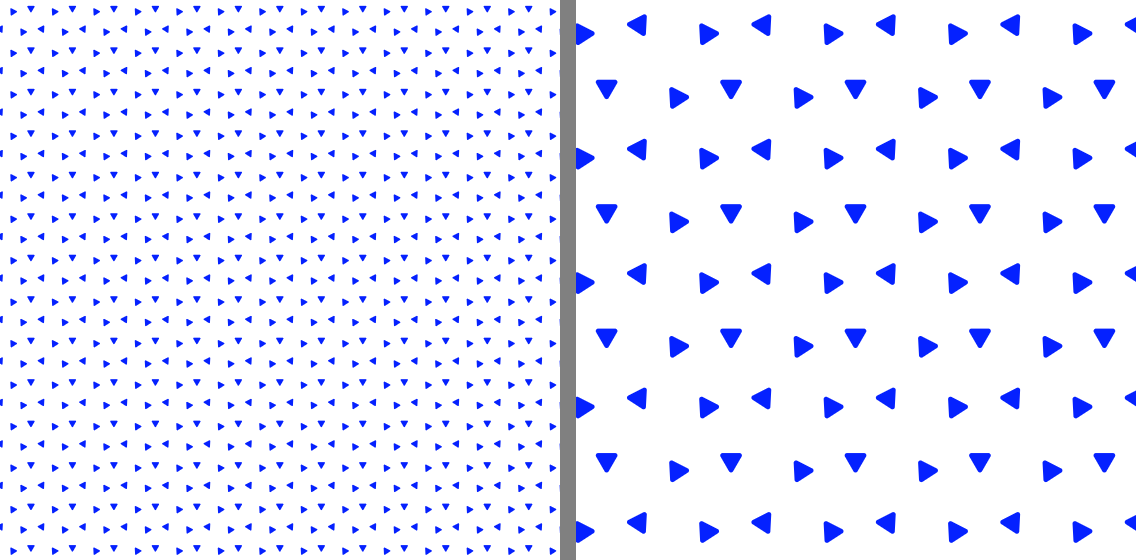
Left: the whole. Right: its middle third, enlarged.
Reproduce this pattern procedurally as a Shadertoy shader.

```glsl
// Repeating grid of small rounded blue triangles on white, four to a cell.

const float REPEATS = 13.5;         // cells across the canvas height
const float HALF_SIDE = 0.0677;     // half side of the sharp core, in cells
const float CORNER_RADIUS = 0.0193; // corner rounding, in cells
const vec3 PAPER = vec3(1.0);
const vec3 INK = vec3(0.02, 0.13, 1.0);

// Centre (xy, in cells from the top left) and tip angle (z, in degrees)
const vec3 MARKS[4] = vec3[4](
    vec3(0.311, -0.285, 3.0),
    vec3(0.746, -0.199, -90.0),
    vec3(0.552, -0.773, 3.0),
    vec3(1.007, -0.700, 177.0)
);

// Turn p so that the given direction becomes +y
vec2 alignTip(vec2 p, float angle) {
    vec2 tip = vec2(cos(angle), sin(angle));
    return vec2(dot(p, vec2(tip.y, -tip.x)), dot(p, tip));
}

// Signed distance to a rounded equilateral triangle with its tip along +y
float roundedTriangle(vec2 p, float halfSide, float radius) {
    float k = sqrt(3.0);
    p.x = abs(p.x) - halfSide;
    p.y += halfSide / k;
    if (p.x + k * p.y > 0.0) {
        p = vec2(p.x - k * p.y, -k * p.x - p.y) * 0.5;
    }
    p.x -= clamp(p.x, -2.0 * halfSide, 0.0);
    return -length(p) * sign(p.y) - radius;
}

// Distance to the nearest mark, wrapped over cell borders
float markDistance(vec2 p) {
    float nearest = 1.0;
    for (int i = 0; i < 4; i++) {
        vec2 offset = p - MARKS[i].xy;
        offset -= floor(offset + 0.5);
        vec2 local = alignTip(offset, radians(MARKS[i].z));
        nearest = min(nearest, roundedTriangle(local, HALF_SIDE, CORNER_RADIUS));
    }
    return nearest;
}

void mainImage(out vec4 fragColor, in vec2 fragCoord) {
    // Cell coordinates, anchored at the top left
    float pixel = REPEATS / iResolution.y;
    vec2 p = (fragCoord - vec2(0.0, iResolution.y)) * pixel;

    // Edge coverage over one pixel
    float coverage = clamp(0.5 - markDistance(p) / pixel, 0.0, 1.0);
    fragColor = vec4(mix(PAPER, INK, coverage), 1.0);
}
```
